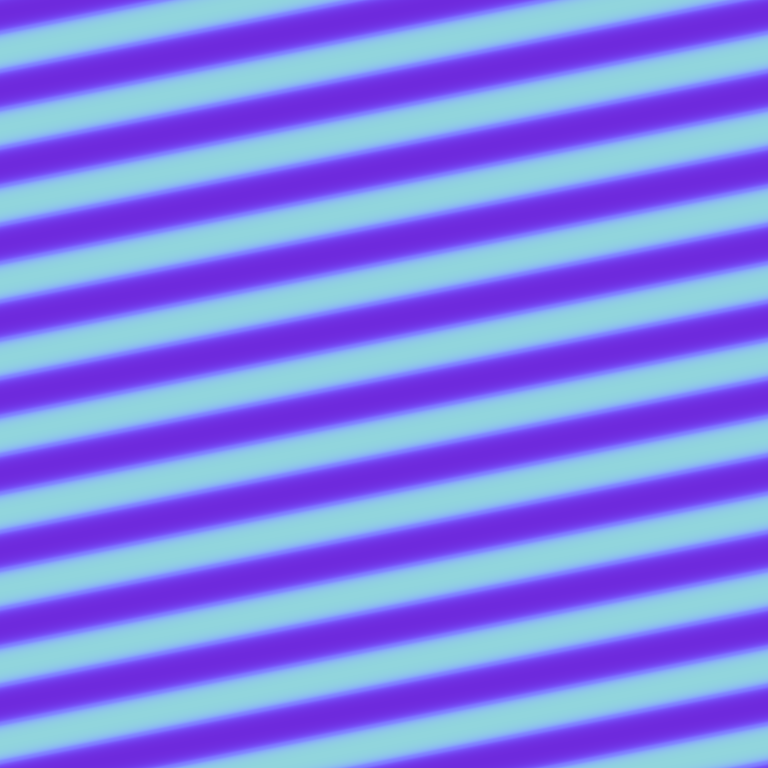
Reproduce this pattern procedurally as a Shadertoy shader.

```glsl
// Normal map of slanted corrugated ridges with soft crests and valleys.
// A periodic slope profile runs along a diagonal phase, and the resulting
// unit surface normal is packed into colour. Whole repeats make it tile.

#define REPEATS_X 2.0     // ridges crossed along the bottom edge
#define REPEATS_Y 10.0    // ridges crossed along the left edge
#define PHASE 0.675       // offset of the ridges, in periods
#define STEEPNESS 0.92    // slope at the middle of each flank
#define FLANK_FLATNESS 1.35 // how quickly the slope levels off on a flank
#define CREST_WIDTH 0.28  // extent of the softened crests and valleys
#define CREST_SLOPE 0.45  // share of the slope kept at the very crest

const float TAU = 6.2831853;

// Signed slope across a ridge, from -1 to 1, over one unit period.
float ridgeSlope(float phase) {
    float wave = cos(TAU * phase);
    float flank = tanh(FLANK_FLATNESS * wave) / tanh(FLANK_FLATNESS);
    float crest = smoothstep(0.0, CREST_WIDTH, abs(wave));
    return flank * mix(CREST_SLOPE, 1.0, crest);
}

void mainImage(out vec4 fragColor, in vec2 fragCoord) {
    vec2 uv = fragCoord / iResolution.xy;

    // Diagonal phase; the green channel points down the canvas.
    float phase = REPEATS_X * uv.x - REPEATS_Y * uv.y - PHASE;
    vec2 across = vec2(REPEATS_X / REPEATS_Y, 1.0);

    // Build the surface normal and pack it into the colour range.
    vec3 normal = normalize(vec3(across * STEEPNESS * ridgeSlope(phase), 1.0));
    fragColor = vec4(0.5 + 0.5 * normal, 1.0);
}
```
